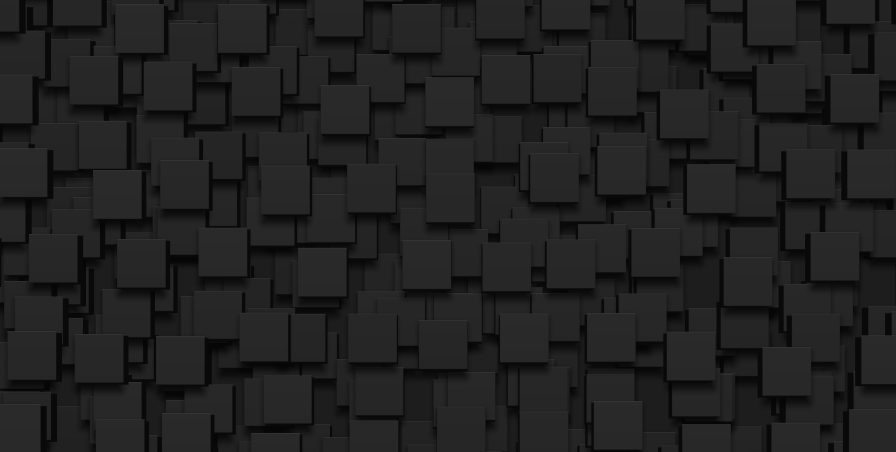
A Shadertoy shader for this background:

```glsl
// Dark wall of square blocks standing at different heights, lit from above.
// Staggered grids of jittered squares are stacked from low to high; each layer
// shades what lies beneath it, then adds block sides and bevelled faces.

vec2 hash22(vec2 p) {
    vec3 q = fract(p.xyx * vec3(0.1031, 0.1030, 0.0973));
    q += dot(q, q.yzx + 33.33);
    return fract((q.xx + q.yz) * q.zy);
}

float boxDistance(vec2 p, vec2 halfSize) {
    vec2 d = abs(p) - halfSize;
    return length(max(d, 0.0)) + min(max(d.x, d.y), 0.0);
}

// Antialiased coverage from a signed distance
float coverage(float d, float pixel) {
    return clamp(0.5 - d / pixel, 0.0, 1.0);
}

// Bevelled front face: faint vertical gradient, bright top rim, dark lower rim
float faceShade(vec2 p, float halfSide, float height, float tint, float pixel) {
    float shade = mix(0.131, 0.149, height) + 0.014 * tint + 0.07 * p.y;
    float rim = max(0.0022, 0.7 * pixel);
    float top = smoothstep(rim, 0.0, halfSide - p.y);
    float bottom = smoothstep(rim, 0.0, halfSide + p.y);
    float side = smoothstep(rim, 0.0, halfSide - abs(p.x));
    return shade + 0.075 * top - 0.045 * bottom - 0.02 * side * (1.0 - top);
}

// Lays one level of blocks over the shade below it
float addLayer(float below, vec2 p, float layer, float pixel) {
    const float cell = 0.19;
    float height = layer / 4.0;
    float halfSide = mix(0.051, 0.054, height);
    float shadow = 0.0, wall = 0.0, cover = 0.0, face = 0.0;
    vec2 origin = hash22(vec2(layer + 3.0, 17.0));

    for (int j = -1; j <= 1; j++) {
        float row = floor(p.y / cell + origin.y) + float(j);
        float shift = hash22(vec2(row + 40.0, layer * 13.0 + 5.0)).x + origin.x;
        float column = floor(p.x / cell + shift);

        for (int i = -1; i <= 1; i++) {
            vec2 id = vec2(column + float(i), row);
            vec2 seed = id + vec2(50.0 + 31.0 * layer, 70.0 + 17.0 * layer);
            vec2 jitter = (hash22(seed) - 0.5) * 0.42;
            vec2 center = (id + 0.5 + jitter - vec2(shift, origin.y)) * cell;
            vec2 q = p - center;

            // Soft shadow falling downwards
            float d = boxDistance(q + vec2(0.0, 0.014), vec2(halfSide - 0.008, halfSide));
            shadow = max(shadow, smoothstep(0.022, -0.012, d));

            // Side facing the middle of the view
            vec2 lean = vec2(-0.014 * center.x, -0.004);
            wall = max(wall, coverage(boxDistance(q - lean, vec2(halfSide)), pixel));

            float mask = coverage(boxDistance(q, vec2(halfSide)), pixel);
            float tint = hash22(seed + 211.0).y;
            face = mix(face, faceShade(q, halfSide, height, tint, pixel), step(0.001, mask));
            cover = max(cover, mask);
        }
    }
    float shade = below * (1.0 - 0.72 * shadow);
    shade = mix(shade, 0.036, wall);
    return mix(shade, face, cover);
}

void mainImage(out vec4 fragColor, in vec2 fragCoord) {
    float pixel = 1.0 / iResolution.y;
    vec2 p = (fragCoord - 0.5 * iResolution.xy) * pixel;

    // Floor, then blocks from low to high
    float shade = 0.115;
    for (int layer = 0; layer < 5; layer++) {
        shade = addLayer(shade, p, float(layer), pixel);
    }
    fragColor = vec4(vec3(max(shade, 0.025)), 1.0);
}
```
